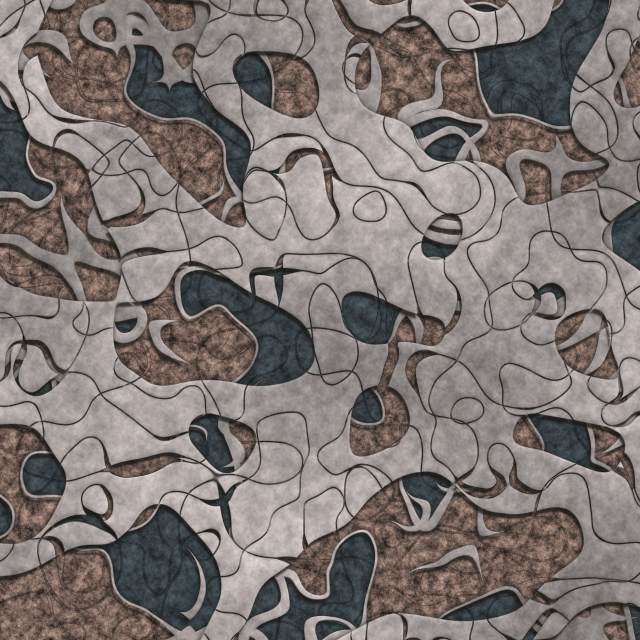
Reproduce this texture procedurally as a WebGL 1 fragment shader.

```glsl
precision highp float;
uniform vec2 u_resolution;

const vec3 STONE = vec3(0.645, 0.612, 0.606);
const vec3 EARTH = vec3(0.465, 0.385, 0.350);
const vec3 SLATE = vec3(0.225, 0.262, 0.282);
const vec3 SHADOW_TINT = vec3(0.10, 0.09, 0.08);

const float PLATE_SCALE = 3.3;
const float PLATE_WIDTH = 0.165;
const float EARTH_SCALE = 5.0;
const float EARTH_LEVEL = -0.08;
const float NET_SCALE = 11.0;
const float NET_WIDTH = 0.10;
const float RIM_WIDTH = 0.006;
const float CRACK_SCALE = 7.5;
const float CRACK_WIDTH = 0.009;
const vec2 TO_LIGHT = vec2(0.0030, 0.0072);
const float SHADOW_SOFTNESS = 0.003;
const float SHADOW_STRENGTH = 0.78;
const float BEVEL_WIDTH = 0.004;
const mat2 TILT = mat2(0.8, 0.6, -0.6, 0.8);

vec2 gradientAt(vec2 cell) {
  vec3 q = fract(cell.xyx * vec3(0.1031, 0.1030, 0.0973));
  q += dot(q, q.yzx + 33.33);
  return normalize(fract((q.xx + q.yz) * q.zy) * 2.0 - 0.9999);
}

// Gradient noise: value in x, slope per canvas unit in yz
vec3 noise(vec2 p, float scale, float seed) {
  vec2 q = TILT * p * scale + seed * vec2(17.3, 9.7);
  vec2 i = floor(q), f = fract(q);
  vec2 u = f * f * f * (f * (f * 6.0 - 15.0) + 10.0);
  vec2 du = 30.0 * f * f * (f * (f - 2.0) + 1.0);
  vec2 ga = gradientAt(i), gb = gradientAt(i + vec2(1.0, 0.0));
  vec2 gc = gradientAt(i + vec2(0.0, 1.0)), gd = gradientAt(i + 1.0);
  float a = dot(ga, f), b = dot(gb, f - vec2(1.0, 0.0));
  float c = dot(gc, f - vec2(0.0, 1.0)), d = dot(gd, f - 1.0);
  float k = a - b - c + d;
  float value = a + u.x * (b - a) + u.y * (c - a) + u.x * u.y * k;
  vec2 slope = ga + u.x * (gb - ga) + u.y * (gc - ga)
    + u.x * u.y * (ga - gb - gc + gd) + du * (u.yx * k + vec2(b, c) - a);
  return vec3(value, (slope * TILT) * scale);
}

// Approximate distance for a level of a noise field
float toDistance(float level, vec3 field, float scale) {
  return level / length(vec3(field.yz, 0.25 * scale));
}

// Distance to winding cracks that swell and taper; negative inside a crack
float crackDistance(vec2 p) {
  float swell = smoothstep(-0.3, 0.55, noise(p, 8.0, 5.0).x);
  float width = mix(-0.002, CRACK_WIDTH, swell * swell);
  vec3 broad = noise(p, CRACK_SCALE, 6.0);
  vec3 fine = noise(p, CRACK_SCALE * 1.7, 7.0);
  float nearest = min(toDistance(abs(broad.x), broad, CRACK_SCALE),
                      toDistance(abs(fine.x), fine, CRACK_SCALE * 1.7));
  return nearest - max(width, 0.0009);
}

// Layer distances are positive inside the layer
float plateDistance(vec2 p) {
  vec3 n = noise(p, PLATE_SCALE, 1.0) + 0.45 * noise(p, PLATE_SCALE * 2.0, 2.0);
  float band = toDistance(PLATE_WIDTH - abs(n.x), n, PLATE_SCALE);
  return min(band, crackDistance(p));
}

float earthDistance(vec2 p) {
  vec3 n = noise(p, EARTH_SCALE, 3.0) + 0.35 * noise(p, EARTH_SCALE * 2.1, 4.0);
  return toDistance(n.x - EARTH_LEVEL, n, EARTH_SCALE);
}

float netDistance(vec2 p) {
  float density = smoothstep(-0.15, 0.25, noise(p, 4.0, 8.0).x);
  vec3 n = noise(p, NET_SCALE, 9.0);
  float web = toDistance(mix(-0.03, NET_WIDTH, density) - abs(n.x), n, NET_SCALE);
  float rim = RIM_WIDTH * (0.3 + density) - abs(earthDistance(p));
  return max(web, rim);
}

float grain(vec2 p, float scale) {
  float sum = 0.0, amplitude = 1.0;
  for (int i = 0; i < 4; i++) {
    sum += amplitude * noise(p, scale, 11.0 + float(i)).x;
    amplitude *= 0.8;
    scale *= 2.0;
  }
  return sum;
}

// Lays a bevelled layer over a surface and drops its shadow there
vec3 lay(vec3 under, vec3 paint, float d, float litD, float height) {
  float dropped = smoothstep(-SHADOW_SOFTNESS, SHADOW_SOFTNESS, litD);
  float contact = 0.6 * exp(min(d, 0.0) / BEVEL_WIDTH);
  under = mix(under, SHADOW_TINT, height * SHADOW_STRENGTH * max(dropped, contact));
  float bevel = clamp((d - litD) / length(TO_LIGHT), -1.0, 1.0);
  paint *= 1.0 + 0.2 * height * bevel * exp(-max(d, 0.0) / BEVEL_WIDTH);
  float edge = 0.8 / u_resolution.y;
  return mix(under, paint, smoothstep(-edge, edge, d));
}

void main() {
  vec2 p = gl_FragCoord.xy / u_resolution.y;
  vec2 lit = p + TO_LIGHT;
  float mottle = grain(p, 26.0);
  float speckle = grain(p + 3.7, 55.0);
  float cloud = noise(p, 3.0, 15.0).x;

  // Worn surfaces
  vec3 stone = STONE * (1.0 + 0.16 * mottle + 0.07 * speckle + 0.35 * cloud);
  vec3 earth = EARTH * (1.0 + 0.60 * speckle + 0.15 * mottle);
  vec3 slate = SLATE * (1.0 + 0.35 * speckle + 0.20 * mottle);

  // Layers from the bottom up
  vec3 color = lay(slate, earth, earthDistance(p), earthDistance(lit), 0.7);
  float hairline = 1.0 - smoothstep(0.0, 0.002, abs(crackDistance(p)));
  color *= 1.0 - 0.3 * hairline;
  color = lay(color, stone * 0.93, netDistance(p), netDistance(lit), 0.9);
  color = lay(color, stone, plateDistance(p), plateDistance(lit), 1.0);
  gl_FragColor = vec4(clamp(color, 0.0, 1.0), 1.0);
}
```
